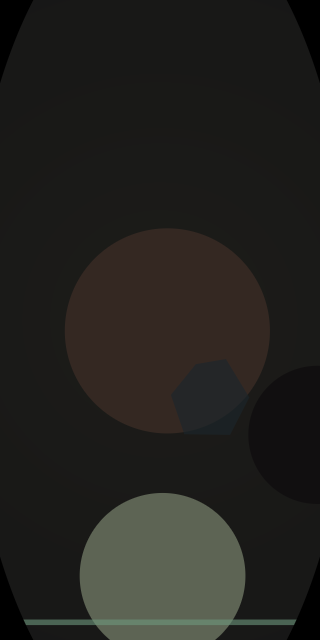
A Shadertoy shader for this background:

```glsl
// Muted translucent discs, a faceted stone and a pale bar inside a dark oval.

const vec3 CHARCOAL_CENTER = vec3(0.108, 0.106, 0.094);
const vec3 CHARCOAL_EDGE   = vec3(0.092, 0.092, 0.090);
const vec3 RUST  = vec3(0.204, 0.156, 0.134);
const vec3 SAGE  = vec3(0.363, 0.392, 0.328);
const vec3 INK   = vec3(0.066, 0.058, 0.062);
const vec3 SLATE = vec3(0.108, 0.146, 0.168);
const vec3 MINT  = vec3(0.430, 0.595, 0.490);

// Signed distances, negative inside
float discDistance(vec2 p, vec2 center, float radius) {
    return length(p - center) - radius;
}

float ovalDistance(vec2 p, vec2 center, vec2 radii) {
    vec2 q = p - center;
    float k = length(q / radii);
    return k * (k - 1.0) / max(length(q / (radii * radii)), 1e-4);
}

float bandDistance(float y, float center, float halfHeight) {
    return abs(y - center) - halfHeight;
}

// Convex polygon with clockwise corners, as the largest half-plane distance
float stoneDistance(vec2 p, vec2 corners[6]) {
    float d = -1e3;
    for (int i = 0; i < 6; i++) {
        vec2 edge = corners[(i + 1) % 6] - corners[i];
        vec2 outward = normalize(vec2(-edge.y, edge.x));
        d = max(d, dot(p - corners[i], outward));
    }
    return d;
}

float coverage(float d, float pixel) {
    return clamp(0.5 - d / pixel, 0.0, 1.0);
}

vec3 layer(vec3 base, vec3 tint, float opacity, float d, float pixel) {
    return mix(base, tint, opacity * coverage(d, pixel));
}

void mainImage(out vec4 fragColor, in vec2 fragCoord) {
    // Canvas spans one unit across and two units up
    float pixel = 2.0 / iResolution.y;
    vec2 p = (fragCoord - 0.5 * iResolution.xy) * pixel + vec2(0.5, 1.0);
    vec2 middle = vec2(0.5, 1.0);

    // Softly lit ground
    float falloff = smoothstep(0.1, 1.1, length(p - middle));
    vec3 color = mix(CHARCOAL_CENTER, CHARCOAL_EDGE, falloff);

    // Discs and stone
    color = layer(color, RUST, 1.0, discDistance(p, vec2(0.523, 0.966), 0.3205), pixel);
    color = layer(color, INK, 0.95, discDistance(p, vec2(0.992, 0.641), 0.216), pixel);
    vec2 corners[6] = vec2[6](
        vec2(0.534, 0.766), vec2(0.612, 0.862), vec2(0.706, 0.878),
        vec2(0.779, 0.758), vec2(0.719, 0.641), vec2(0.576, 0.643));
    color = layer(color, SLATE, 0.65, stoneDistance(p, corners), pixel);
    color = layer(color, SAGE, 1.0, discDistance(p, vec2(0.508, 0.2005), 0.259), pixel);

    // Pale bar
    color = layer(color, MINT, 0.6, bandDistance(p.y, 0.0553, 0.0087), pixel);

    // Oval frame
    color *= coverage(ovalDistance(p, middle, vec2(0.602, 1.327)), pixel);
    fragColor = vec4(color, 1.0);
}
```
